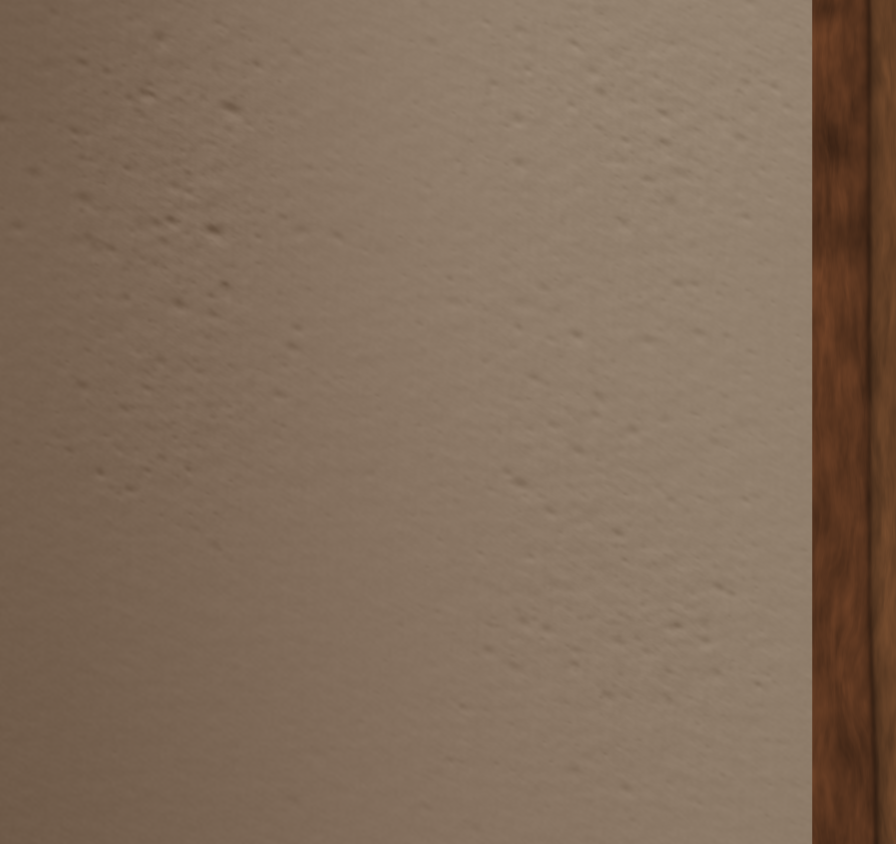
This texture is drawn by a WebGL 1 fragment shader. Its source:

```glsl
precision highp float;

// Pitted plaster wall in warm side light, beside a strip of dark wooden boards.
// Layered cell-scattered dents with lit lower rims sit over a smooth gradient;
// the boards use noise stretched along the grain, split by a narrow groove.

uniform vec2 u_resolution;

const float WALL_EDGE = 0.9065;

float hash(vec2 p) {
  return fract(sin(dot(p, vec2(127.1, 311.7))) * 43758.545);
}

float noise(vec2 p) {
  vec2 cell = floor(p);
  vec2 f = fract(p);
  f = f * f * (3.0 - 2.0 * f);
  float low = mix(hash(cell), hash(cell + vec2(1.0, 0.0)), f.x);
  float high = mix(hash(cell + vec2(0.0, 1.0)), hash(cell + vec2(1.0, 1.0)), f.x);
  return mix(low, high, f.y);
}

float fbm(vec2 p) {
  float sum = 0.0;
  float gain = 0.5;
  for (int i = 0; i < 4; i++) {
    sum += gain * noise(p);
    p = p * 2.03 + vec2(17.3, 9.1);
    gain *= 0.5;
  }
  return sum;
}

float blob(vec2 p, vec2 center, vec2 radius) {
  vec2 d = (p - center) / radius;
  return exp(-dot(d, d));
}

// Where the plaster is rough, 0 to 1
float roughness(vec2 uv) {
  float r = 0.85 * blob(uv, vec2(0.20, 0.82), vec2(0.14, 0.17));
  r += 0.55 * blob(uv, vec2(0.20, 0.52), vec2(0.13, 0.15));
  r += 0.70 * blob(uv, vec2(0.72, 0.87), vec2(0.20, 0.18));
  r += 0.65 * blob(uv, vec2(0.72, 0.25), vec2(0.17, 0.20));
  r += 0.35 * blob(uv, vec2(0.62, 0.55), vec2(0.20, 0.18));
  return clamp(r + 0.10, 0.0, 1.0);
}

// Scattered dents: negative in the hollow, positive on the rim below
float dents(vec2 p, float scale, float density, float seed) {
  vec2 q = p * scale;
  vec2 home = floor(q);
  float shade = 0.0;
  for (int j = -1; j <= 1; j++) {
    for (int i = -1; i <= 1; i++) {
      vec2 cell = home + vec2(float(i), float(j));
      vec2 jitter = vec2(hash(cell + seed), hash(cell + seed + 31.7));
      float present = smoothstep(0.0, 0.10, density - hash(cell + seed + 57.3));
      float size = mix(0.15, 0.29, hash(cell + seed + 83.9));
      vec2 d = q - cell - jitter;
      d.y += 0.3 * d.x;
      vec2 radius = size * vec2(1.25, 0.85);
      float hollow = blob(d, vec2(0.0), radius);
      float rim = blob(d, vec2(0.2, -1.4) * size, radius * 1.1);
      shade += present * (0.5 * rim - hollow);
    }
  }
  return shade;
}

vec3 plaster(vec2 uv, vec2 p) {
  // Broad light, brighter toward the right and the top
  float light = 0.438 + 0.129 * smoothstep(-0.30, 0.88, uv.x);
  light += 0.028 * (uv.y - 0.5);
  light += 0.014 * blob(uv, vec2(0.48, 0.85), vec2(0.25, 0.40));
  light -= 0.008 * blob(uv, vec2(0.0, 0.05), vec2(0.30, 0.35));
  light -= 0.024 * blob(uv, vec2(0.0, 1.0), vec2(0.20, 0.20));
  light += 0.012 * (fbm(p * 4.0) - 0.47);

  // Relief lit from above at two sizes, then dents from small to large
  float rough = roughness(uv);
  vec2 q = vec2(p.x, p.y + 0.4 * p.x);
  vec2 fine = q * vec2(72.0, 110.0);
  vec2 coarse = q * vec2(36.0, 58.0) + 40.0;
  float relief = fbm(fine) - fbm(fine + vec2(-0.25, 0.55));
  float lumps = fbm(coarse) - fbm(coarse + vec2(-0.2, 0.45));
  light += relief * (0.014 + 0.046 * rough) + lumps * (0.006 + 0.034 * rough);
  light += 0.022 * dents(p, 68.0, 0.48 * rough, 3.0);
  light += 0.044 * dents(p, 42.0, 0.32 * rough, 11.0);
  light += 0.074 * dents(p, 31.0, 0.02 + 0.10 * rough, 29.0);
  light += 0.010 * (noise(p * 260.0) - 0.5);

  float warmth = smoothstep(0.2, 0.9, uv.x + 0.3 * (uv.y - 0.5));
  vec3 tint = mix(vec3(0.0, -0.081, -0.150), vec3(0.0, -0.070, -0.143), warmth);
  return vec3(light) + tint;
}

vec3 wood(vec2 uv, vec2 p) {
  float grooveX = 0.970 + 0.008 * smoothstep(0.35, 0.0, uv.y);
  float side = smoothstep(-0.003, 0.006, uv.x - grooveX);
  float warp = 0.05 * fbm(p * vec2(14.0, 5.0));
  float grain = fbm(vec2((p.x + warp) * 130.0, p.y * 24.0)) - 0.47;
  float stain = fbm(vec2(p.x * 32.0, p.y * 18.0) + 5.0) - 0.47;
  float knot = blob(uv, vec2(0.936, 0.83), vec2(0.028, 0.025))
             + blob(uv, vec2(0.926, 0.99), vec2(0.022, 0.012))
             + 0.5 * blob(uv, vec2(0.93, 0.12), vec2(0.04, 0.06));
  vec3 color = mix(vec3(0.356, 0.212, 0.126), vec3(0.398, 0.257, 0.156), side);
  color *= 1.0 + 0.40 * grain + mix(0.50, 0.20, side) * stain - 0.20 * knot;
  float groove = blob(uv, vec2(grooveX, uv.y), vec2(0.0030, 1.0));
  float shadow = blob(uv, vec2(grooveX + 0.002, uv.y), vec2(0.010, 1.0));
  return color * (1.0 - 0.18 * groove - 0.18 * shadow);
}

void main() {
  vec2 uv = gl_FragCoord.xy / u_resolution;
  vec2 p = gl_FragCoord.xy / u_resolution.y;
  float soft = 0.75 / u_resolution.x;
  float board = smoothstep(-soft, soft, uv.x - WALL_EDGE);
  gl_FragColor = vec4(mix(plaster(uv, p), wood(uv, p), board), 1.0);
}
```
